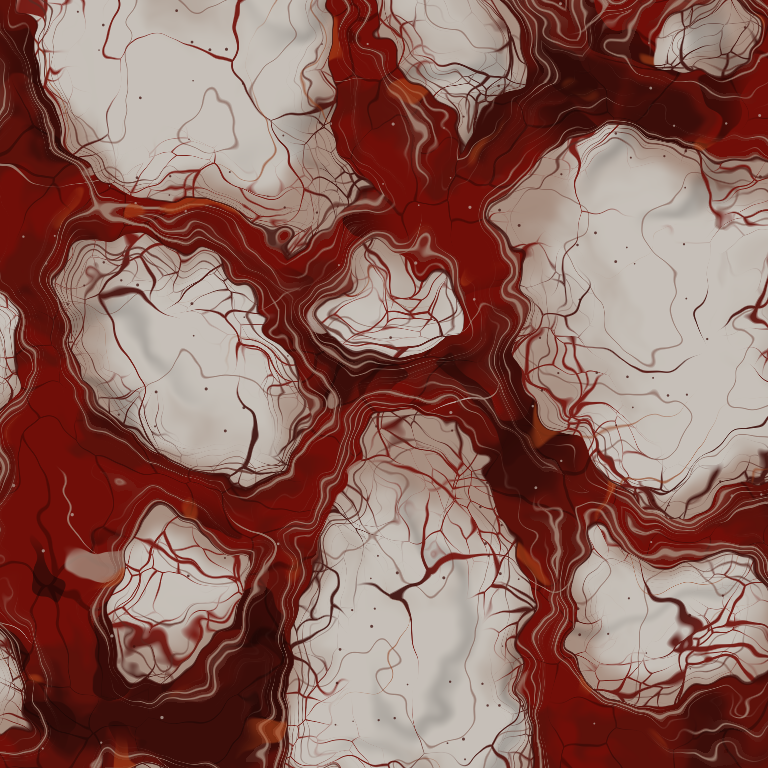
Write a Shadertoy shader that draws this texture.

```glsl
#define ISLAND_GRID 2.7
#define ISLAND_MIN .14
#define ISLAND_MAX .72
#define CHANNEL .085
#define WARP .16
#define RIPPLE .016
#define VEIN_WIDTH .0025
#define RING_PITCH .0085
#define SEED 17.

const vec3 PALE = vec3(.775, .75, .72);
const vec3 STONE = vec3(.71, .66, .62);
const vec3 BEIGE = vec3(.63, .52, .46);
const vec3 BROWN = vec3(.48, .28, .23);
const vec3 CRIMSON = vec3(.44, .055, .03);
const vec3 OXBLOOD = vec3(.36, .065, .04);
const vec3 MAROON = vec3(.23, .05, .035);
const vec3 ORANGE = vec3(.68, .27, .1);

vec2 hash2(vec2 p) {
  vec3 q = fract(vec3(p.xyx) * vec3(.1031, .103, .0973));
  q += dot(q, q.yzx + 33.33);
  return fract((q.xx + q.yz) * q.zy);
}

float slope(vec2 id, vec2 offset) {
  float a = 6.2832 * hash2(id + SEED).x;
  return dot(vec2(cos(a), sin(a)), offset);
}

// Gradient noise, roughly -0.6 to 0.6
float noise(vec2 p) {
  vec2 i = floor(p), f = fract(p), e = vec2(1, 0);
  vec2 u = f * f * f * (f * (f * 6. - 15.) + 10.);
  return mix(mix(slope(i, f), slope(i + e, f - e), u.x),
    mix(slope(i + e.yx, f - e.yx), slope(i + 1., f - 1.), u.x), u.y);
}

vec2 noise2(vec2 p) { return vec2(noise(p), noise(p + 9.)); }

float fbm(vec2 p) {
  float sum = 0., amp = .7;
  for (int i = 0; i < 4; i++) {
    sum += amp * noise(p);
    p = mat2(1.6, 1.2, -1.2, 1.6) * p + 7.3;
    amp *= .5;
  }
  return sum;
}

// Antialiased line that fades as it gets thinner than a pixel
float stroke(float dist, float width) {
  float px = 1. / min(iResolution.x, iResolution.y);
  return clamp((width - dist) / px + .5, 0., 1.) * clamp(2. * width / px, 0., 1.);
}

// Line along the zero contour of noise
float thread(vec2 p, float scale, float width) {
  return stroke(abs(noise(p * scale + scale * 5.)) / scale, width);
}

// Line along the walls of a cellular network
float walls(vec2 p, float scale, float width) {
  p *= scale;
  vec2 c = floor(p);
  float near = 9., second = 9.;
  for (int k = 0; k < 9; k++) {
    vec2 id = c + vec2(k % 3 - 1, k / 3 - 1);
    float r = length(p - id - hash2(id + SEED));
    second = min(second, max(near, r));
    near = min(near, r);
  }
  return stroke(.5 * (second - near) / scale, width);
}

// Tilted islands kept apart by channels; negative inside
float islands(vec2 p) {
  float gap = CHANNEL * (1. + 1.4 * noise(p * 4.));
  p *= ISLAND_GRID;
  vec2 c = floor(p);
  float near = 9., second = 9.;
  for (int k = 0; k < 9; k++) {
    vec2 id = c + vec2(k % 3 - 1, k / 3 - 1);
    vec2 r = p - id - .5 - .6 * (hash2(id + SEED) - .5);
    float a = .5 + 1.4 * hash2(id + 51.).x;
    r = mat2(cos(a), sin(a), -sin(a), cos(a)) * r * vec2(.82, 1.2);
    float size = fract(id.x * .618 + id.y * .37 + .21);
    float d = length(r) - mix(ISLAND_MIN, ISLAND_MAX, size);
    second = min(second, max(near, d));
    near = min(near, d);
  }
  gap += .5 * (near - second);
  float h = max(1. - abs(near - gap) / .12, 0.);
  return (max(near, gap) + .03 * h * h) / ISLAND_GRID;
}

float specks(vec2 p, float count, float radius) {
  vec2 id = floor(p * count);
  float pick = hash2(id + 83.).x;
  float r = length(fract(p * count) - .25 - .5 * hash2(id)) / count;
  return step(.88, pick) * stroke(r, radius * (pick - .8) * 5.);
}

vec3 stoneColor(vec2 p, vec2 v, float depth) {
  vec3 col = mix(STONE, PALE, smoothstep(-.2, .3, fbm(v * 6.) + 2.5 * depth));
  col = mix(BEIGE, col, .2 + .8 * smoothstep(0., .045, depth + .09 * noise(p * 6.)));
  // Grey smudges and hairlines
  float smudge = 1. - smoothstep(0., .1, abs(noise(v * 5. + 21.)));
  col *= 1. - .17 * smudge * smoothstep(-.1, .3, noise(p * 4.));
  col = mix(col, BROWN * .9, .5 * thread(v, 8., .0009));
  // Red veins, crowded near the shore
  float crowd = VEIN_WIDTH * (1. - smoothstep(0., .085, depth + .11 * noise(p * 6. + 8.)));
  float vein = walls(v, 29., .6 * crowd * (.4 + noise(p * 14.)));
  vein = max(vein, walls(v, 14., crowd * (.45 + noise(p * 12.))));
  vein = max(vein, walls(v, 5.5, VEIN_WIDTH * (.4 + 1.2 * noise(p * 8.))));
  col = mix(col, mix(MAROON, CRIMSON, smoothstep(-.3, .2, noise(p * 6. + 2.))), .9 * vein);
  col = mix(col, ORANGE * .8, .6 * thread(v, 6., .002 * noise(p * 4. + 6.)));
  return mix(col, MAROON, .75 * specks(p, 42., .002));
}

vec3 redColor(vec2 p, vec2 v) {
  float tone = fbm(v * 5. + 11.);
  vec3 col = mix(MAROON, OXBLOOD, smoothstep(-.26, -.08, tone));
  col = mix(col, CRIMSON, smoothstep(-.03, .09, tone));
  // Sharp dark pools and cell walls
  float pool = smoothstep(.12, .15, noise(v * 13. + 4.)) * smoothstep(0., .2, noise(p * 3. + 14.));
  col = mix(col, MAROON * .75, .75 * pool);
  col *= 1. - .3 * walls(v, 13., .003 * (.3 + noise(p * 7.)));
  // Pale threads, splashes and specks
  float pale = smoothstep(.37, .4, noise(v * 12. + 37.)) * smoothstep(0., .1, noise(p * 4. + 3.));
  pale = max(pale, thread(v, 4.5, .005 * (noise(p * 7. + 19.) - .05)));
  col = mix(col, mix(BEIGE, PALE, smoothstep(0., .3, noise(p * 9.))), .85 * pale);
  return mix(col, STONE, .75 * specks(p + .4, 27., .0022));
}

void mainImage(out vec4 fragColor, in vec2 fragCoord) {
  vec2 p = fragCoord / min(iResolution.x, iResolution.y);
  vec2 v = p + WARP * vec2(fbm(p * 3.), fbm(p * 3. + 40.));
  v += RIPPLE * (noise2(p * 17.) + .4 * noise2(p * 40.));
  float shore = islands(v) + .006 * noise(p * 36.);
  vec3 red = redColor(p, v), stone = stoneColor(p, v, -shore);

  // Agate rings that follow the shores
  float t = (shore + .025 * noise(v * 9.)) / RING_PITCH;
  float ring = abs(fract(t) - .5) * RING_PITCH;
  float band = noise(p * 5. + floor(t) * 7.3);
  float fade = 1. - smoothstep(.01, .05, abs(shore) + .03 * noise(p * 5. + 9.));
  float width = .002 * fade * (.3 + 1.7 * band);
  red = mix(red, mix(MAROON, BROWN, smoothstep(-.1, .3, band)), .6 * fade * smoothstep(0., .2, band));
  red = mix(red, BEIGE, .85 * stroke(ring, width));
  stone = mix(stone, mix(MAROON, BROWN, .5), .8 * stroke(ring, .7 * width));

  // Small orange stains beside the stone, then a dark outline
  red = mix(red, ORANGE, .6 * fade * smoothstep(.36, .42, noise(v * 13. + 71.)));
  vec3 col = mix(red, stone, stroke(shore, 0.) + stroke(shore + .01, .01));
  col = mix(col, MAROON, .75 * stroke(abs(shore), .001 + .003 * noise(p * 10.)));
  fragColor = vec4(col, 1);
}
```
